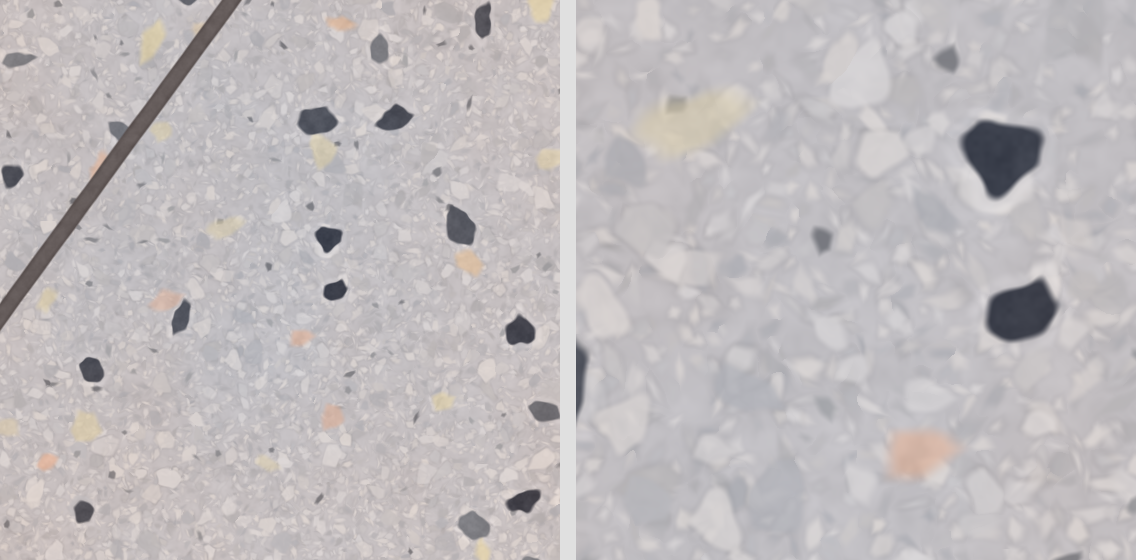
Left, the full canvas; right, a detail of the centre.
A Shadertoy shader for this texture:

```glsl
// Pale terrazzo floor with scattered stone chips and a dark diagonal divider strip

vec4 hash4(vec2 p) {
    vec4 q = fract(p.xyxy * vec4(.1031, .1030, .0973, .1099));
    q += dot(q, q.wzxy + 33.33);
    return fract((q.xxyz + q.yzzw) * q.zywx);
}

float noise(vec2 p) {
    vec2 i = floor(p), f = fract(p);
    f = f * f * (3. - 2. * f);
    return mix(mix(hash4(i).x, hash4(i + vec2(1, 0)).x, f.x),
               mix(hash4(i + vec2(0, 1)).x, hash4(i + vec2(1, 1)).x, f.x), f.y);
}

float fbm(vec2 p) {
    return .5 * noise(p) + .3 * noise(p * 2.1 + 17.) + .2 * noise(p * 4.3 + 41.);
}

float smoothMax(float a, float b, float k) {
    float h = max(k - abs(a - b), 0.) / k;
    return max(a, b) + h * h * k * .25;
}

// Convex pebble cut by six randomly placed planes
float pebble(vec2 p, float radius, float stretch, vec2 seed) {
    float turn = hash4(seed + 5.3).x * 6.2832;
    float c = cos(turn), s = sin(turn);
    p = mat2(c, -s, s, c) * p * vec2(1. / stretch, stretch);
    float d = -radius;
    for (int k = 0; k < 6; k++) {
        vec4 r = hash4(seed + float(k) * 7.13 + 60.);
        float a = (float(k) + .75 * r.x) * 1.0472;
        d = smoothMax(d, dot(p, vec2(cos(a), sin(a))) - radius * mix(.6, 1.05, r.y), radius * .2);
    }
    return d / stretch;
}

// Distance to the nearest chip of a jittered grid, with its random values
float chips(vec2 p, float scale, float density, float size, float stretch, float seed, out vec4 id) {
    p *= scale;
    float nearest = 1.;
    id = vec4(0);
    for (int y = -1; y <= 1; y++)
    for (int x = -1; x <= 1; x++) {
        vec2 cell = floor(p) + vec2(x, y);
        vec2 key = cell + seed;
        vec4 r = hash4(key);
        if (r.w > density) continue;
        vec2 centre = cell + .5 + .8 * (r.xy - .5);
        float d = pebble(p - centre, size * mix(.5, 1., r.z), mix(1., stretch, hash4(key + 3.7).y), key);
        if (d < nearest) {
            nearest = d;
            id = hash4(key + 91.7);
        }
    }
    return nearest / scale;
}

float cover(float d, float softness) {
    return smoothstep(softness, -softness, d);
}

void mainImage(out vec4 fragColor, in vec2 fragCoord) {
    vec2 p = fragCoord / iResolution.y;
    float soft = max(.0022, .8 / iResolution.y);
    vec2 q = p + .005 * (vec2(noise(p * 70.), noise(p * 70. + 31.)) - .5);
    float cloud = fbm(p * 4. + 8.);
    vec4 id;

    // Cloudy mortar
    vec3 color = vec3(.775, .75, .75) + .07 * (fbm(p * 45.) - .5);

    // Pale aggregate, from fine slivers to broad pebbles
    for (int i = 0; i < 4; i++) {
        float level = float(i);
        float scale = 88. * pow(.59, level);
        float density = mix(.68, .42, level / 3.) * mix(1.1, .8, p.y);
        float d = chips(q, scale, density, .42, mix(1.75, 1.3, level / 3.), 40. + level * 131., id);
        vec3 stone = mix(vec3(.69, .675, .68), vec3(.865, .835, .82), smoothstep(0., .65, id.x));
        stone += vec3(.012, 0., -.018) * (id.y - .4) + .03 * (fbm(p * 60. + id.zw * 20.) - .5);
        color = mix(color, stone, cover(d, soft) * mix(.5, .9, id.z));
        color -= .025 * smoothstep(.0035, 0., abs(d - .001)) * id.w;
    }

    // Small grey flecks
    float fleck = chips(q, 34., .075, .28, 1.7, 811., id);
    color = mix(color, mix(vec3(.42, .41, .42), vec3(.66, .65, .65), id.x), cover(fleck, soft) * .85);

    // Soft peach, yellow and rust stones
    float warm = chips(q, 9., .17, .27, 1.4, 523., id);
    vec3 warmStone = mix(vec3(.87, .69, .59), vec3(.87, .81, .67), smoothstep(.25, .6, id.x));
    warmStone = mix(warmStone, vec3(.68, .54, .47), step(.88, id.x));
    warmStone += .1 * (fbm(p * 45.) - .5);
    color = mix(color, warmStone, cover(warm, .005) * mix(.55, .95, id.y));

    // Charcoal and slate stones with a faint pale rim
    float dark = chips(q, 8., .23, .29, 1.3, 277., id);
    vec3 slate = mix(vec3(.25, .25, .28), vec3(.59, .59, .60), id.x * id.x);
    slate += .09 * (fbm(p * 70.) - .5);
    color += .035 * smoothstep(.006, 0., abs(dark - .005));
    color = mix(color, slate, cover(dark, soft));

    // Cool middle, warm corners
    float cool = smoothstep(.65, .1, length(p - vec2(.4, .62))) * .6 + cloud - .5;
    color += mix(vec3(.018, .004, -.002), vec3(-.022, -.004, .014), clamp(cool + .25, 0., 1.));
    color += .025 * (cloud - .5);

    // Metal divider strip
    float across = dot(p - vec2(0., .434), vec2(.807, -.59));
    float strip = abs(across + .001 * (noise(p * 22.) - .5)) - .0145;
    vec3 metal = vec3(.40, .365, .36) + .06 * (fbm(p * 80.) - .5);
    metal -= .05 * smoothstep(.006, .014, abs(across));
    color = mix(color, metal, cover(strip, soft));

    fragColor = vec4(clamp(color, 0., 1.), 1.);
}
```
